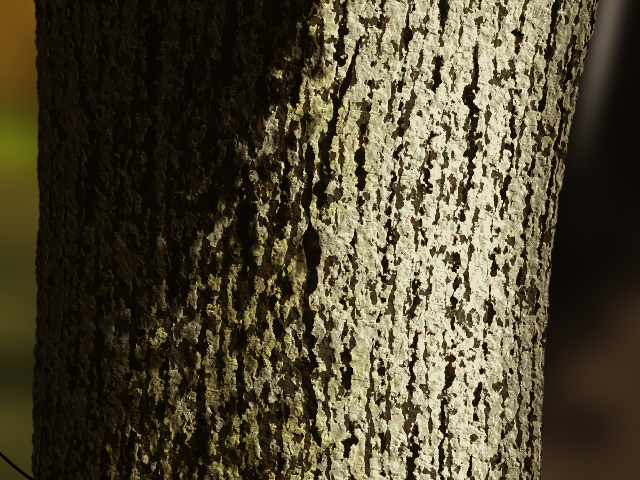
Reproduce this texture procedurally as a Shadertoy shader.

```glsl
// Furrowed tree trunk, half in shade and half in warm sunlight, before a blurred wood.

float hash(vec2 p) {
    vec3 q = fract(vec3(p.xyx) * 0.1031);
    q += dot(q, q.yzx + 33.33);
    return fract((q.x + q.y) * q.z);
}

float noise(vec2 p) {
    vec2 i = floor(p), f = fract(p);
    f = f * f * (3.0 - 2.0 * f);
    return mix(mix(hash(i), hash(i + vec2(1, 0)), f.x),
               mix(hash(i + vec2(0, 1)), hash(i + vec2(1, 1)), f.x), f.y);
}

float fbm(vec2 p) {
    float sum = 0.0, amp = 0.5;
    for (int i = 0; i < 4; i++) {
        sum += amp * noise(p);
        p = p * 2.03 + 17.7;
        amp *= 0.5;
    }
    return sum / 0.9375;
}

// Cellular flakes: x is the distance to a seam, y a random level per flake
vec2 flakes(vec2 p) {
    vec2 cell = floor(p);
    float near = 9.0, second = 9.0, level = 0.0;
    for (int j = -1; j <= 1; j++)
    for (int i = -1; i <= 1; i++) {
        vec2 c = cell + vec2(i, j);
        float d = length(c + vec2(hash(c), hash(c + 71.3)) - p);
        if (d < near) { second = near; near = d; level = hash(c + 29.1); }
        else second = min(second, d);
    }
    return vec2(second - near, level);
}

float leftEdge(float y) { return 0.074 + 0.006 * sin(y * 5.0 - 1.6); }
float rightEdge(float y) { return 1.128 + 0.122 * pow(max(y, 0.0), 2.2); }

// Position around the trunk, 0 to 1, partly wrapped as on a cylinder
float around(vec2 p) {
    float l = leftEdge(p.y);
    float s = clamp((p.x - l) / (rightEdge(p.y) - l), 0.0, 1.0);
    return mix(s, asin(2.0 * s - 1.0) / 3.1416 + 0.5, 0.4);
}

// One set of nearly straight cracks, broken into dashes with chipped sides
float cracks(float w, float y, float count, float width, float chips) {
    float c = w * count + 0.8 * noise(vec2(w * 7.0, y * 3.0 + count));
    float id = floor(c) * 7.3 + count;
    c += 0.35 * (fbm(vec2(id, y * 20.0)) - 0.5);
    float open = width * (2.6 * fbm(vec2(id, y * 13.0)) - 0.85) + 0.42 * chips;
    return 1.0 - smoothstep(open - 0.04, open + 0.04, abs(fract(c) - 0.5));
}

// Long tapering gash from a to b
float gash(vec2 p, vec2 a, vec2 b, float width) {
    float t = clamp((p.y - a.y) / (b.y - a.y), 0.0, 1.0);
    float x = mix(a.x, b.x, t) + 0.02 * (noise(vec2(p.y * 19.0, a.x * 50.0)) - 0.5);
    float open = width * sqrt(4.0 * t * (1.0 - t)) * (1.7 * noise(p.yy * 24.0) + 0.1);
    return 1.0 - smoothstep(open - 0.002, open + 0.001, abs(p.x - x) + 0.002);
}

// Roughness of the broken bark around the sun boundary
float brokenBark(vec2 p) {
    return smoothstep(0.74, 0.58, p.x) * smoothstep(0.1, 0.3, p.x);
}

float furrows(vec2 p) {
    float chips = fbm(p * vec2(90.0, 75.0)) - 0.5;
    p += 0.012 * vec2(fbm(p * vec2(75.0, 65.0)) - 0.5, chips);
    float w = around(p), rough = brokenBark(p);
    float f = cracks(w, p.y, 17.0, 0.12 + 0.07 * rough, chips);
    f = max(f, 0.8 * cracks(w + 0.37, p.y, 29.0, 0.13 + 0.10 * rough, chips));
    f = max(f, gash(p, vec2(0.692, 0.72), vec2(0.75, 0.93), 0.010));
    f = max(f, gash(p, vec2(0.645, 0.28), vec2(0.645, 0.72), 0.013));
    f = max(f, gash(p, vec2(0.665, 0.06), vec2(0.622, 0.32), 0.009));
    // Scattered pits between the cracks
    float pit = fbm(p * vec2(72.0, 46.0) + 31.0) - 0.10 * rough;
    return max(f, 0.75 * smoothstep(0.37, 0.29, pit));
}

float barkHeight(vec2 p) {
    vec2 q = vec2(around(p) * 88.0, p.y * 72.0);
    q += 1.8 * vec2(fbm(q * 0.7), fbm(q * 0.7 + 40.0));
    vec2 flake = flakes(q);
    return 0.6 * flake.y * smoothstep(0.0, 0.12, flake.x)
         + 1.0 * fbm(p * vec2(95.0, 75.0)) - 0.3 * furrows(p);
}

vec3 barkTone(float v) {
    vec3 c = mix(vec3(0.03, 0.022, 0.01), vec3(0.07, 0.05, 0.02), smoothstep(0.0, 0.1, v));
    c = mix(c, vec3(0.28, 0.23, 0.13), smoothstep(0.08, 0.32, v));
    c = mix(c, vec3(0.55, 0.50, 0.37), smoothstep(0.28, 0.56, v));
    c = mix(c, vec3(0.74, 0.71, 0.55), smoothstep(0.52, 0.76, v));
    return mix(c, vec3(0.91, 0.89, 0.78), smoothstep(0.74, 1.0, v));
}

// Shade on the left, a ragged sun boundary, then a bright band near the right
float sunlight(vec2 p) {
    float border = 0.29 + 0.34 * smoothstep(0.2, 1.0, p.y);
    float ragged = 0.3 * (fbm(p * vec2(36.0, 20.0)) - 0.5);
    float lit = smoothstep(-0.04, 0.06, p.x - border + ragged);
    float sun = mix(0.45, 0.72, smoothstep(0.48, 0.72, p.x));
    sun *= mix(1.0, smoothstep(0.25, 0.55, fbm(p * vec2(40.0, 20.0) + 5.0)), 0.75 * brokenBark(p));
    sun += 0.24 * exp(-pow((p.x - 0.98) / 0.17, 2.0) - pow((p.y - 0.48) / 0.5, 2.0));
    sun *= mix(0.58, 1.0, smoothstep(0.0, 0.16, rightEdge(p.y) - p.x));
    float shade = 0.105 + 0.04 * smoothstep(0.9, 0.2, p.y) * smoothstep(0.08, 0.3, p.x);
    return mix(shade, sun, lit);
}

vec3 background(vec2 p) {
    float blur = noise(p * 9.0 + 3.0);
    vec3 leaves = mix(vec3(0.23, 0.21, 0.08), vec3(0.40, 0.27, 0.06), smoothstep(0.4, 1.0, p.y));
    leaves = mix(leaves, vec3(0.33, 0.37, 0.05), 0.8 * exp(-pow((p.y - 0.72 + 0.3 * p.x) / 0.07, 2.0)));
    leaves *= 0.65 + 0.7 * blur;
    leaves *= smoothstep(0.002, 0.006, abs(p.y - 0.055 + 0.95 * p.x - 2.0 * p.x * p.x));
    vec3 wood = mix(vec3(0.21, 0.15, 0.09), vec3(0.055, 0.04, 0.025), smoothstep(0.1, 0.5, p.y + 1.3 * (1.24 - p.x)));
    wood *= 0.65 + 0.7 * blur;
    wood += vec3(0.34, 0.31, 0.27) * exp(-pow((p.x - 1.25 - 0.2 * (p.y - 0.88)) / 0.03, 2.0)) * smoothstep(0.6, 0.95, p.y);
    return mix(leaves, wood, step(0.6, p.x));
}

void mainImage(out vec4 fragColor, in vec2 fragCoord) {
    vec2 p = fragCoord / iResolution.y;
    p.x += 0.66667 - 0.5 * iResolution.x / iResolution.y;

    // Relief lit from the upper right
    float slope = barkHeight(p) - barkHeight(p + vec2(0.0036, 0.0024));
    float furrow = furrows(p), sun = sunlight(p);
    float grain = 0.72 + 0.62 * fbm(p * vec2(120.0, 90.0));
    float v = sun * (grain + (0.8 + 0.4 * brokenBark(p)) * slope) * (1.0 - 0.85 * furrow);
    vec3 bark = barkTone(v);
    bark *= mix(vec3(1), vec3(0.98, 0.97, 0.74), smoothstep(0.4, 0.65, fbm(p * 16.0)) * smoothstep(0.9, 0.5, p.x));

    // Rusty specks along the crack sides
    float rust = smoothstep(0.72, 0.85, noise(p * vec2(50.0, 45.0))) * smoothstep(0.1, 0.5, furrow);
    bark = mix(bark, vec3(0.45, 0.23, 0.12) * sun, 0.4 * rust);

    // Rough silhouette
    float jag = 0.012 * (fbm(vec2(p.y * 45.0, p.x * 4.0)) - 0.5);
    float inside = min(p.x - leftEdge(p.y), rightEdge(p.y) - p.x) + jag;
    float soft = 1.2 / iResolution.y;
    fragColor = vec4(mix(background(p), bark, smoothstep(-soft, soft, inside)), 1.0);
}
```
